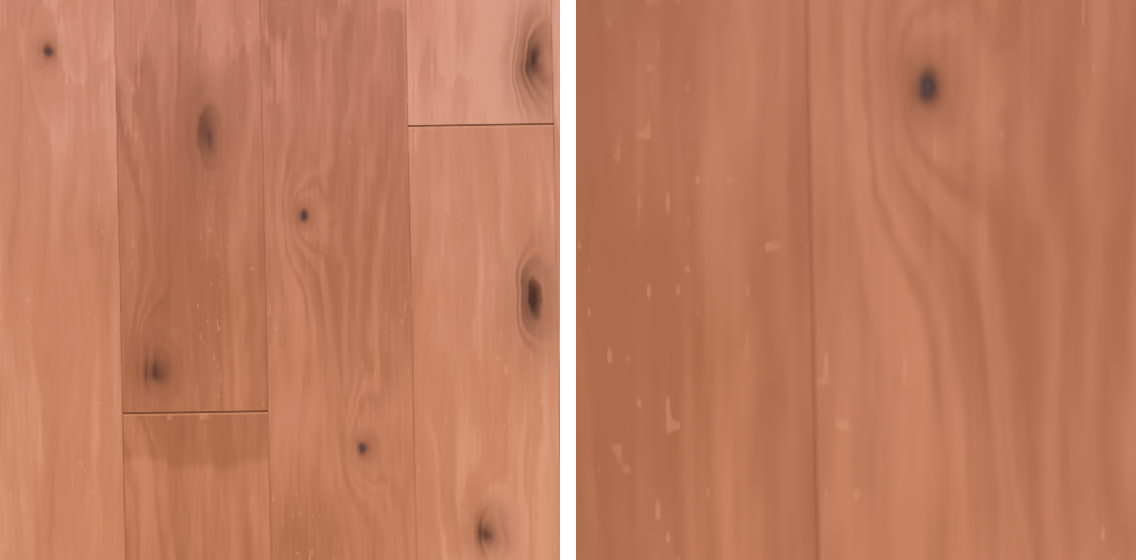
Left, the full canvas; right, a detail of the centre.
Reproduce this texture procedurally as a three.js fragment shader.

```glsl
#define BOARD_WIDTH 0.26
#define FIRST_SEAM 0.224
#define SEAM_SLANT 0.02
#define JOINT_Y 0.262
#define JOINT_STEP 0.2565
#define LINE_WIDTH 0.0016
#define KNOT_Y 0.76
#define KNOT_DROP 0.145
#define KNOT_GAP 0.42
#define RING_DENSITY 75.0
#define FIBRE_DENSITY 210.0

varying vec2 vUv;

const vec3 DARK = vec3(0.53, 0.31, 0.22);
const vec3 BROWN = vec3(0.68, 0.42, 0.29);
const vec3 HONEY = vec3(0.79, 0.52, 0.38);
const vec3 PALE = vec3(0.85, 0.60, 0.47);
const vec3 ROSE_SHIFT = vec3(0.0, 0.012, 0.055);
const vec3 CORE = vec3(0.27, 0.17, 0.15);
const vec3 PITH = vec3(0.36, 0.31, 0.36);

float hash(vec2 p) {
  vec3 q = fract(vec3(p.xyx) * 0.1031);
  q += dot(q, q.yzx + 33.33);
  return fract((q.x + q.y) * q.z);
}

float noise(vec2 p) {
  vec2 i = floor(p), f = fract(p);
  f = f * f * (3.0 - 2.0 * f);
  return mix(mix(hash(i), hash(i + vec2(1.0, 0.0)), f.x),
             mix(hash(i + vec2(0.0, 1.0)), hash(i + 1.0), f.x), f.y);
}

float fbm(vec2 p) {
  float sum = 0.0, amp = 0.5;
  for (int i = 0; i < 5; i++) {
    sum += amp * noise(p);
    p = p * 2.03 + 17.3;
    amp *= 0.5;
  }
  return sum;
}

// Soft line of the given half width around d = 0
float line(float d, float w) {
  return 1.0 - smoothstep(w * 0.3, w * 1.6, abs(d));
}

void main() {
  // Board layout: slanted columns, end joints in every second one
  float u = (vUv.x - FIRST_SEAM + SEAM_SLANT * vUv.y) / BOARD_WIDTH;
  float column = floor(u);
  float across = u - column;
  float jointed = 1.0 - mod(column, 2.0);
  float drop = JOINT_Y + JOINT_STEP * column + 0.004 * across - vUv.y;
  float lower = jointed * smoothstep(-0.001, 0.001, drop);
  float seed = column * 19.7 + lower * 7.3 + 50.0;

  // Knots: each bends the rings and darkens its surroundings
  vec2 wood = vec2(across * BOARD_WIDTH, vUv.y);
  vec2 wobble = vec2(fbm(vUv * 22.0 + seed), fbm(vUv * 18.0 - seed + 300.0)) - 0.5;
  float bend = 0.0, halo = 0.0, core = 0.0, pith = 0.0;
  for (int i = -1; i <= 1; i++) {
    float k = float(i);
    float shown = step(-1.5, column - k);
    float side = 0.5 + 0.4 * cos(1.3 + 2.8 * column + k);
    vec2 knot = vec2(side * BOARD_WIDTH, KNOT_Y - KNOT_DROP * column - KNOT_GAP * k);
    float size = mix(0.009, 0.017, jointed) * mix(0.8, 1.2, hash(vec2(seed, k + 9.0)));
    vec2 d = wood - knot + wobble * 0.022;
    float stretch = mix(1.2, 2.2, jointed * step(k, 0.5));
    float r = length(d / vec2(1.0, stretch)) / size;
    float spread = length(d / vec2(0.038, 0.085));
    bend += shown * exp(-spread * spread);
    halo += shown * exp(-r * r * 0.14) * mix(0.65, 0.9, jointed);
    core += shown * exp(-r * r * 1.3) * 0.8;
    pith += shown * exp(-r * r * 3.5) * (1.0 - jointed);
  }

  // Grain: wandering growth rings, broad streaks, fine fibres
  float drift = fbm(vec2(wood.x * 9.0 + seed, vUv.y * 2.2));
  float rings = wood.x * RING_DENSITY + drift * 9.0 + bend * 8.0;
  float ring = noise(vec2(rings, vUv.y * 2.5 + seed)) - 0.5;
  float streak = fbm(vec2(wood.x * 24.0 + drift * 3.0 + seed, vUv.y * 1.8)) - 0.5;
  float cloud = fbm(vec2(vUv.x * 5.0 + seed, vUv.y * 4.0)) - 0.5;
  float fibre = noise(vec2(vUv.x * FIBRE_DENSITY, vUv.y * 16.0 + seed)) - 0.5;

  // Tone of each board piece
  float tone = 0.47 + 0.36 * (abs(min(column, 2.0) - 0.45) - 1.0);
  tone += jointed * mix(0.18 * step(1.0, column), 0.14 * step(column, 1.0), lower);
  tone += 0.32 * ring + 0.5 * streak + 0.55 * cloud + 0.12 * fibre;

  // Ragged bleached patches toward the top
  float ragged = fbm(vec2(vUv.x * 13.0, vUv.y * 6.0) + seed) + 0.12 * fibre;
  float bleach = smoothstep(0.0, 0.06, ragged - 0.5 + 0.8 * (vUv.y - 0.88));
  tone += 0.16 * bleach * smoothstep(0.5, 0.75, vUv.y);

  // Stained figure under the end joints
  float edge = 0.09 + 0.07 * (fbm(vec2(vUv.x * 12.0, seed)) - 0.5);
  float stain = lower * (1.0 - smoothstep(edge - 0.01, edge + 0.012, drop));
  tone -= stain * (0.2 + 0.5 * abs(cloud)) * step(column, 1.0);

  vec3 color = mix(BROWN, HONEY, smoothstep(0.0, 0.6, tone));
  color = mix(color, PALE, smoothstep(0.55, 1.0, tone));
  color = mix(color, DARK, clamp(-1.6 * tone, 0.0, 0.8));
  color += ROSE_SHIFT * smoothstep(0.1, 1.0, vUv.y + 0.6 * cloud);

  // Pale flecks in the pores
  vec2 pores = vec2(vUv.x * 170.0, vUv.y * 75.0);
  float fleck = smoothstep(0.84, 0.97, noise(pores)) * smoothstep(0.45, 0.6, ragged);
  color = mix(color, PALE + 0.04, 0.35 * fleck);

  // Knot colouring
  color = mix(color, DARK, clamp(halo * (0.65 + ring), 0.0, 0.8));
  color = mix(color, CORE, clamp(core * (0.9 + ring), 0.0, 0.85));
  color = mix(color, PITH, 0.7 * clamp(pith, 0.0, 1.0));

  // Long seams and end joints
  float seam = line((u - floor(u + 0.5)) * BOARD_WIDTH, LINE_WIDTH);
  color = mix(color, DARK, seam * mix(0.12, 0.4, noise(vec2(floor(u + 0.5) * 7.0, vUv.y * 9.0))));
  float joint = jointed * line(drop, LINE_WIDTH);
  float lip = jointed * line(drop - 2.5 * LINE_WIDTH, LINE_WIDTH);
  color = mix(color, PALE, 0.45 * lip);
  color = mix(color, DARK * 0.8, 0.8 * joint);
  gl_FragColor = vec4(color, 1.0);
}
```
